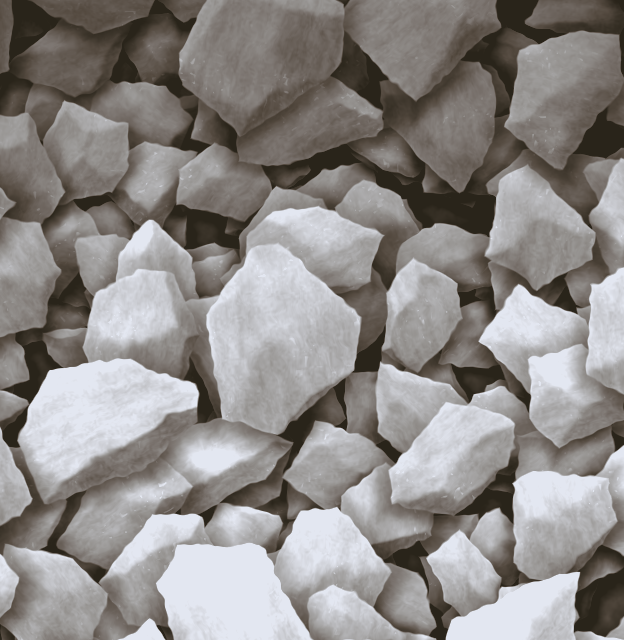
This texture is drawn by a WebGL 2 fragment shader. Its source:

```glsl
#version 300 es
precision highp float;

uniform vec2 u_resolution;
out vec4 fragColor;

const int LAYERS = 4;
const int SIDES = 6;
const float TAU = 6.2831853;
const float CELL[LAYERS] = float[](0.105, 0.135, 0.165, 0.215);
const float DENSITY[LAYERS] = float[](1.0, 0.8, 0.6, 0.42);
const float DEPTH_LIGHT[LAYERS] = float[](0.78, 0.9, 0.98, 1.03);
const vec3 LIGHT = vec3(-0.27, 0.74, 0.62);
const vec2 SHADOW_DIR = vec2(0.35, -0.94);
const float SHADOW_REACH = 0.38;
const float SHADOW_STRENGTH = 0.62;
const float FACET_SHARPNESS = 48.0;
const float AMBIENT = 0.47;
const float DIFFUSE = 0.39;
const float GAP_TONE = 0.2;
const vec3 RAMP[6] = vec3[](
    vec3(0.16, 0.14, 0.10), vec3(0.33, 0.29, 0.25), vec3(0.47, 0.44, 0.42),
    vec3(0.59, 0.58, 0.57), vec3(0.71, 0.71, 0.72), vec3(0.84, 0.85, 0.88));

float hash(vec2 p) {
    vec3 q = fract(vec3(p.xyx) * 0.1031);
    q += dot(q, q.yzx + 33.33);
    return fract((q.x + q.y) * q.z);
}

float noise(vec2 p) {
    vec2 i = floor(p), f = fract(p);
    f = f * f * (3.0 - 2.0 * f);
    return mix(mix(hash(i), hash(i + vec2(1, 0)), f.x),
               mix(hash(i + vec2(0, 1)), hash(i + vec2(1, 1)), f.x), f.y);
}

float fbm(vec2 p) {
    float sum = 0.0, amp = 0.5;
    for (int i = 0; i < 4; i++) {
        sum += amp * noise(p);
        p = mat2(1.6, 1.2, -1.2, 1.6) * p + 17.3;
        amp *= 0.55;
    }
    return sum;
}

mat2 rotation(float a) {
    return mat2(cos(a), sin(a), -sin(a), cos(a));
}

// Signed variation of the mineral surface: clouds, cleavage streaks, grain
float mineral(vec2 p, float seed) {
    float clouds = fbm(p * 16.0 + seed) - 0.5;
    float streaks = fbm(p * vec2(28.0, 95.0) + seed * 1.7) - 0.5;
    float grain = noise(p * 230.0 + seed) - 0.5;
    float glint = smoothstep(0.8, 1.0, noise(p * 170.0 - seed)) * smoothstep(-0.05, 0.25, clouds);
    return 0.17 * clouds + 0.15 * streaks + 0.055 * grain + 0.16 * glint;
}

// Composites one faceted stone and its contact shadow over the tone below
float drawStone(float below, vec2 p, float size, vec2 id, vec3 light, vec2 shadowDir, float depthLight, float pixel) {
    float seed = hash(id + 3.7) * 90.0;
    mat2 turn = rotation(seed * 5.0);
    vec2 stretch = mix(vec2(1.0), vec2(1.2, 0.78), hash(id + 8.1));
    vec2 local = turn * p;
    vec2 q = local / (size * stretch);
    float reach = length(q);
    if (reach > 1.5) return below;
    light.xy = turn * light.xy;
    shadowDir = turn * shadowDir;

    // Tilted top plane, then one bevel plane per side of the outline
    vec2 tilt = 0.75 * (vec2(hash(id + 1.3), hash(id + 2.9)) - 0.5);
    float top = 0.3 + 0.16 * hash(id + 5.5) - dot(q, tilt);
    float weight = exp(-FACET_SHARPNESS * top);
    vec3 normal = weight * normalize(vec3(tilt, 1.0));
    float edge = reach - 1.05;
    for (int k = 0; k < SIDES; k++) {
        vec2 key = id + vec2(11.7, 7.3) * float(k + 1);
        float angle = (float(k) + 0.75 * hash(key)) * TAU / float(SIDES);
        vec2 dir = vec2(cos(angle), sin(angle));
        float side = dot(q, dir) - mix(0.58, 0.96, hash(key + 0.5));
        float steep = hash(key + 4.2);
        float slope = mix(0.38, 2.2, steep * steep);
        float w = exp(-FACET_SHARPNESS * max(-side * slope, 0.0));
        normal += w * normalize(vec3(slope * dir, 1.0));
        weight += w;
        edge = max(edge, side);
    }

    float facing = dot(q / max(reach, 0.01), shadowDir);
    float shadow = (0.62 + 0.38 * facing) * (1.0 - smoothstep(-0.02, SHADOW_REACH, edge));
    below *= 1.0 - SHADOW_STRENGTH * shadow;
    float aa = pixel / size;
    float cover = 1.0 - smoothstep(-aa, aa, edge);
    if (cover <= 0.0) return below;

    // Wrapped light keeps the pale stone slightly translucent
    float lit = max(dot(normal / weight, light), -0.15);
    float tone = AMBIENT + DIFFUSE * lit + mineral(local, seed);
    tone += 0.05 * smoothstep(-0.07, 0.0, edge) - 0.07 * dot(q, shadowDir);
    tone *= depthLight * mix(0.88, 1.1, hash(id + 6.6));
    return mix(below, tone, cover);
}

void main() {
    float extent = min(u_resolution.x, u_resolution.y);
    vec2 uv = gl_FragCoord.xy / u_resolution;
    vec2 p = gl_FragCoord.xy / extent;
    float pixel = 1.1 / extent;

    // Chipped outlines
    vec2 warped = p + 0.022 * (vec2(fbm(p * 13.0), fbm(p * 13.0 + 41.0)) - 0.5);
    warped += 0.005 * (vec2(noise(p * 75.0), noise(p * 75.0 + 23.0)) - 0.5);

    // Stones, from the buried small ones to the large ones on top
    float tone = GAP_TONE + 0.15 * (fbm(p * 30.0) - 0.5);
    for (int layer = 0; layer < LAYERS; layer++) {
        float cell = CELL[layer];
        mat2 turn = rotation(0.45 + 1.3 * float(layer));
        vec2 g = turn * warped / cell + 20.0;
        vec3 light = vec3(turn * LIGHT.xy, LIGHT.z);
        for (int n = 0; n < 9; n++) {
            vec2 c = floor(g) + vec2(n % 3 - 1, n / 3 - 1);
            vec2 id = c + 61.0 * float(layer + 1);
            if (hash(id + 0.9) > DENSITY[layer]) continue;
            vec2 center = c + 0.5 + 0.6 * (vec2(hash(id), hash(id + 31.4)) - 0.5);
            float size = cell * mix(0.56, 0.74, hash(id + 9.4));
            tone = drawStone(tone, (g - center) * cell, size, id, light, turn * SHADOW_DIR, DEPTH_LIGHT[layer], pixel);
        }
    }

    // Light falls off toward the top and its corners
    float corner = abs(uv.x - 0.5) * 2.0;
    float exposure = mix(1.17, 0.8, smoothstep(0.15, 1.0, uv.y));
    exposure *= 1.0 - smoothstep(0.62, 1.05, uv.y) * (0.1 + 0.3 * corner * corner);
    float t = clamp((tone * exposure - 0.14) / 0.142, 0.0, 5.4);
    int step0 = min(int(t), 4);
    fragColor = vec4(mix(RAMP[step0], RAMP[step0 + 1], t - float(step0)), 1.0);
}
```
